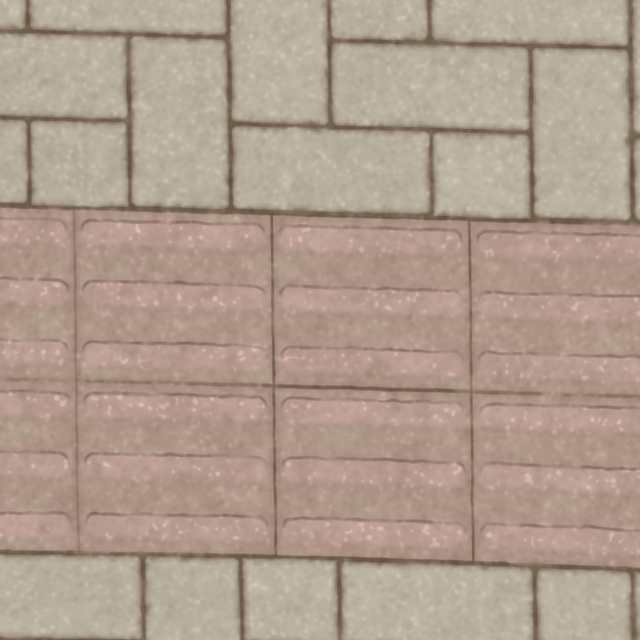
Give the GLSL for this texture, as a three.js fragment shader.

```glsl
// Paved ground: grey herringbone bricks above and below a band of pink ribbed tiles.
// A slight shear places the courses; box distances cut the joints and ribs, while
// two scales of cellular grain and layered sines roughen the stone and its edges.
varying vec2 vUv;

const vec3 BRICK = vec3(0.728, 0.692, 0.628);
const vec3 BRICK_RIM = vec3(0.665, 0.625, 0.560);
const vec3 SAND = vec3(0.580, 0.515, 0.445);
const vec3 TILE = vec3(0.685, 0.582, 0.532);
const vec3 RIB = vec3(0.738, 0.622, 0.580);
const vec3 DIRT = vec3(0.675, 0.610, 0.540);
const vec3 JOINT = vec3(0.425, 0.355, 0.290);
const vec2 SKEW = vec2(0.012, 0.028);      // lean of columns, fall of rows
const float SAG = 0.020;                   // bend of the lowest courses
const float BAND_TOP = 0.3216;
const float BAND_BOTTOM = 0.863;
const vec2 TILE_SIZE = vec2(0.3086, 0.2707);
const float TILE_START = 0.112;
const float RIB_STEP = 0.095;
const float RIB_FIRST = 0.038;
const vec2 RIB_HALF = vec2(0.141, 0.0185);
const vec2 UPPER_CELL = vec2(0.157, 0.1355);
const vec2 UPPER_START = vec2(-0.1141, -0.0873);
const vec2 LOWER_CELL = vec2(0.153, 0.1360);
const vec2 LOWER_START = vec2(-0.0931, 0.7275);

float hash(vec2 p) {
  return fract(sin(dot(p, vec2(127.1, 311.7))) * 43758.5);
}

// Smooth irregular variation, about -1 to 1
float waves(vec2 p) {
  float sum = 0.0, amp = 0.5;
  for (int i = 0; i < 4; i++) {
    sum += amp * sin(p.x + 1.7 * sin(p.y * 0.8)) * cos(p.y + 1.3 * sin(p.x * 0.7));
    p = mat2(1.5, 1.1, -1.1, 1.5) * p + 2.3;
    amp *= 0.65;
  }
  return sum;
}

// Cellular grain: overlapping soft spots, each lighter or darker, about -1 to 1
float grains(vec2 p) {
  vec2 cell = floor(p);
  float sum = 0.0;
  for (int y = -1; y <= 1; y++) {
    for (int x = -1; x <= 1; x++) {
      vec2 c = cell + vec2(float(x), float(y));
      float d = length(c + vec2(hash(c), hash(c + 37.0)) - p);
      sum += (2.0 * hash(c + 71.0) - 1.0) * smoothstep(1.0, 0.0, d);
    }
  }
  return sum;
}

float roundBox(vec2 p, vec2 halfSize, float r) {
  vec2 q = abs(p) - halfSize + r;
  return length(max(q, 0.0)) + min(max(q.x, q.y), 0.0) - r;
}

// Herringbone of two-cell bricks: x is distance in from the joint, y a brick tint
vec2 herringbone(vec2 p, vec2 start, vec2 size) {
  vec2 q = (p - start) / size;
  vec2 cell = floor(q), f = fract(q);
  float kind = mod(cell.x + cell.y, 4.0);   // 1,2: lying left,right; 3,0: standing top,end
  vec2 first = cell, span = vec2(1.0);
  if (kind > 0.5 && kind < 2.5) span.x = 2.0;
  else span.y = 2.0;
  if (kind > 1.5 && kind < 2.5) first.x -= 1.0;
  if (kind < 0.5) first.y -= 1.0;
  vec2 fromCentre = (cell + f - first - 0.5 * span) * size;
  return vec2(-roundBox(fromCentre, 0.5 * span * size, 0.012), hash(first + 3.0));
}

void main() {
  vec2 p = vec2(vUv.x, 1.0 - vUv.y);
  float sag = SAG * p.x * (1.0 - p.x) * smoothstep(0.45, 0.9, p.y);
  vec2 g = vec2(p.x - SKEW.x * p.y, p.y - SKEW.y * p.x + sag);
  g += 0.0012 * vec2(waves(p.yx * 31.0), waves(p * 27.0 + 4.0));

  float blotch = waves(p * 22.0);
  float coarse = grains(p * 62.0 + 0.3 * blotch);
  float fine = grains(p * 135.0 + 11.0);
  float speck = smoothstep(0.45, 0.95, fine);
  float wear = smoothstep(-0.6, 0.4, waves(p * 38.0 + 17.0));
  float edge = min(abs(g.y - BAND_TOP), abs(g.y - BAND_BOTTOM));

  // Grey bricks: worn rim, sandy shoulder, then a narrow dark joint
  bool upper = g.y < 0.5;
  vec2 brick = herringbone(g, upper ? UPPER_START : LOWER_START, upper ? UPPER_CELL : LOWER_CELL);
  float inset = min(brick.x, edge);
  float rough = inset + 0.0016 * coarse + 0.0008 * fine;
  vec3 stone = BRICK + 0.024 * (brick.y - 0.5) + 0.012 * blotch;
  stone = mix(BRICK_RIM, stone, smoothstep(0.006, 0.016, rough));
  stone = mix(SAND, stone, smoothstep(0.0035, 0.0085, rough));
  stone = mix(stone, JOINT, (0.55 + 0.45 * wear) * smoothstep(0.0046, 0.0014, inset + 0.0008 * coarse));

  // Pink tiles: three ribs each, thin dark upper lip, body fading downward
  vec2 t = (g - vec2(TILE_START, BAND_TOP)) / TILE_SIZE;
  vec2 local = fract(t) * TILE_SIZE;
  float row = clamp(floor((local.y - RIB_FIRST) / RIB_STEP + 0.5), 0.0, 2.0);
  vec2 r = local - vec2(0.5 * TILE_SIZE.x, RIB_FIRST + row * RIB_STEP);
  float rib = roundBox(r, RIB_HALF, 0.014) + 0.0014 * coarse;
  float raised = smoothstep(0.007, -0.006, rib);
  float lip = smoothstep(0.0042, 0.0008, abs(rib - 0.001));
  float lipSide = smoothstep(0.004, -0.016, r.y);
  float under = exp(-pow((r.y - 0.022) / 0.007, 2.0)) * smoothstep(0.15, 0.13, abs(r.x));
  vec3 clay = mix(TILE, DIRT, 0.75 * smoothstep(0.0, 0.9, blotch + 0.25 - 0.5 * p.x));
  clay = mix(clay, RIB, clamp(raised * (0.85 + 0.4 * blotch) + 0.15 * coarse, 0.0, 1.0));
  clay += 0.012 * blotch - 0.014 * under;
  clay -= vec3(0.140, 0.135, 0.125) * lip * lipSide * (0.3 + 0.7 * wear);
  clay += 0.045 * speck * raised;

  // Tile joints deepen toward the right; the middle course opens at one tile
  vec2 gap = min(local, TILE_SIZE - local);
  float upright = mix(0.40, 0.85, smoothstep(0.1, 0.4, p.x)) * (0.6 + 0.4 * wear);
  float fromOpen = (p.x - 0.58) / 0.17;
  float level = 0.55 * wear + 0.75 * exp(-pow(abs(fromOpen), 4.0));
  clay = mix(clay, TILE - 0.04, 0.7 * smoothstep(0.012, 0.003, min(gap.x, gap.y) + 0.002 * coarse));
  clay = mix(clay, JOINT, upright * smoothstep(0.0036, 0.0008, gap.x));
  clay = mix(clay, JOINT, min(level, 0.9) * smoothstep(0.0048, 0.0012, gap.y));
  clay = mix(clay, JOINT, (0.4 + 0.5 * wear) * smoothstep(0.0050, 0.0010, edge + 0.001 * coarse));

  // Join the two surfaces and add the shared grain
  float band = smoothstep(-0.0015, 0.0015, min(g.y - BAND_TOP, BAND_BOTTOM - g.y));
  vec3 color = mix(stone, clay, band);
  color += 0.020 * coarse + 0.026 * fine + 0.020 * speck;
  gl_FragColor = vec4(clamp(color, 0.0, 1.0), 1.0);
}
```
